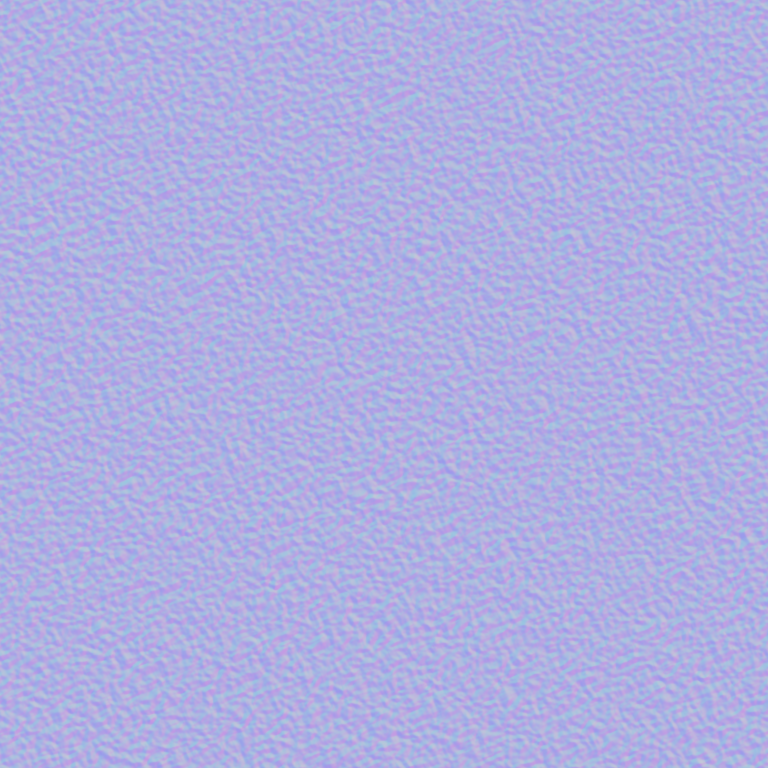
Give the GLSL for this texture map, as a WebGL 2 fragment shader.

```glsl
#version 300 es
precision highp float;
// Normal map of a finely wrinkled, leathery plaster surface in lilac and pale blue.

uniform vec2 u_resolution;
out vec4 fragColor;

const vec3  BASE_COLOR    = vec3(0.684, 0.687, 0.885);
const vec2  SLOPE_TINT    = vec2(0.080, 0.077);  // red and green change per unit slope
const float SLOPE_LIMIT   = 1.5;                 // steep slopes level off here
const vec2  BLUE_FALLOFF  = vec2(0.20, 0.25);    // blue lost as red and green rise
const float GRAIN_ANGLE   = 0.40;                // direction of the wrinkles, radians
const vec2  GRAIN_STRETCH = vec2(0.92, 1.08);    // along and across the wrinkles
const float SWELL_FREQ    = 24.0;
const float CREASE_FREQ   = 58.0;
const float WRINKLE_FREQ  = 94.0;
const float FINE_FREQ     = 150.0;
const float SWELL_SLOPE   = 0.12;
const float CREASE_SLOPE  = 0.45;
const float WRINKLE_SLOPE = 0.85;
const float FINE_SLOPE    = 0.45;
const float CREASE_ROUND  = 0.010;               // softness of the crease bottoms
const float WARP_FREQ     = 36.0;
const float WARP_AMOUNT   = 0.003;
const float SAMPLE_STEP   = 0.0008;              // half width of the slope filter

// Integer hash to a unit gradient vector.
vec2 latticeGradient(ivec2 cell) {
    uvec2 q = uvec2(cell) * uvec2(1597u, 3812u) + 7919u;
    uint h = q.x * 74093u ^ q.y * 95471u;
    h = (h ^ (h >> 15)) * 739397u;
    h = (h ^ (h >> 13)) * 668265u;
    h ^= h >> 16;
    float angle = float(h & 65535u) / 65536.0 * 6.28319;
    return vec2(cos(angle), sin(angle));
}

float gradientNoise(vec2 p) {
    vec2 cell = floor(p);
    vec2 f = p - cell;
    ivec2 i = ivec2(cell);
    vec2 w = f * f * f * (f * (f * 6.0 - 15.0) + 10.0);
    float a = dot(latticeGradient(i), f);
    float b = dot(latticeGradient(i + ivec2(1, 0)), f - vec2(1.0, 0.0));
    float c = dot(latticeGradient(i + ivec2(0, 1)), f - vec2(0.0, 1.0));
    float d = dot(latticeGradient(i + ivec2(1, 1)), f - vec2(1.0, 1.0));
    return mix(mix(a, b, w.x), mix(c, d, w.x), w.y);
}

// Each layer is divided by its frequency, so its weight is a slope.
float surfaceHeight(vec2 uv) {
    float c = cos(GRAIN_ANGLE), s = sin(GRAIN_ANGLE);
    vec2 p = vec2(c * uv.x + s * uv.y, c * uv.y - s * uv.x) * GRAIN_STRETCH;
    p += WARP_AMOUNT * vec2(gradientNoise(p * WARP_FREQ + 11.3),
                            gradientNoise(p * WARP_FREQ + 57.7));

    float swell = gradientNoise(p * SWELL_FREQ + 3.1);
    float fold = gradientNoise(p * CREASE_FREQ + 19.4);
    float crease = sqrt(fold * fold + CREASE_ROUND);
    float wrinkle = gradientNoise(p * WRINKLE_FREQ + 41.8);
    float fine = gradientNoise(p * FINE_FREQ + 73.6);

    return SWELL_SLOPE * swell / SWELL_FREQ
         + CREASE_SLOPE * crease / CREASE_FREQ
         + WRINKLE_SLOPE * wrinkle / WRINKLE_FREQ
         + FINE_SLOPE * fine / FINE_FREQ;
}

// Central differences of the height, levelled off softly.
vec2 surfaceSlope(vec2 uv) {
    vec2 e = vec2(SAMPLE_STEP, 0.0);
    vec2 slope = vec2(surfaceHeight(uv + e.xy) - surfaceHeight(uv - e.xy),
                      surfaceHeight(uv + e.yx) - surfaceHeight(uv - e.yx)) / (2.0 * SAMPLE_STEP);
    return slope * inversesqrt(1.0 + slope * slope / (SLOPE_LIMIT * SLOPE_LIMIT));
}

void main() {
    vec2 uv = gl_FragCoord.xy / min(u_resolution.x, u_resolution.y);

    // Slopes facing right turn pink, slopes facing up turn pale cyan.
    vec2 tint = -surfaceSlope(uv) * SLOPE_TINT;
    vec3 color = BASE_COLOR + vec3(tint, -dot(tint, BLUE_FALLOFF));

    fragColor = vec4(clamp(color, 0.0, 1.0), 1.0);
}
```
